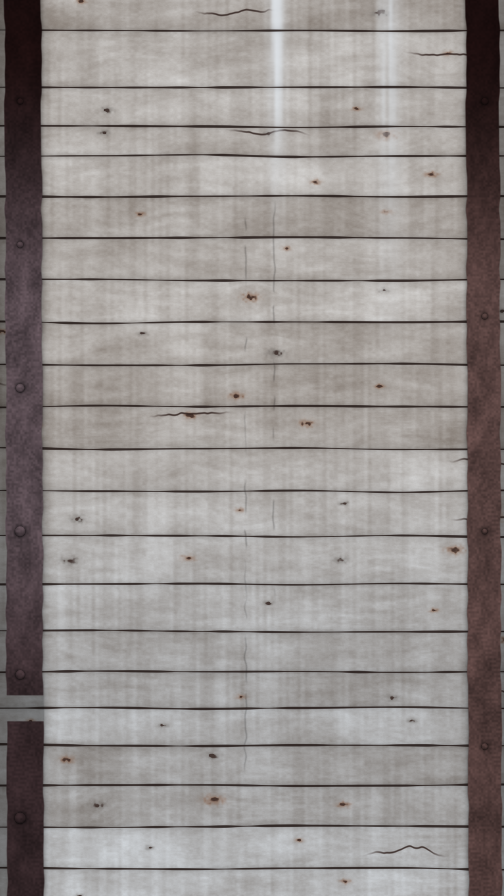
Write a Shadertoy shader that draws this texture.

```glsl
// Weathered horizontal planks held between two rusted iron rails.
// Seams follow a warped pitch; each plank has its own tone, grain, knots and
// cracks, with upright marks, paint runs and riveted rails on top.

// Lengths are in canvas heights, y measured downwards
const float FIRST_SEAM = 0.0315, SEAM_PITCH = 0.0469, SEAM_WIDTH = 0.0009;
const float KNOT_CELL = 0.15, KNOT_CHANCE = 0.68, CRACK_CHANCE = 0.16;
const float RIVET_PITCH = 0.16, RIVET_START = 0.113;
const vec2 LEFT_RAIL = vec2(0.005, 0.0456), RIGHT_RAIL = vec2(0.52, 0.557);
const vec2 RAIL_BREAK = vec2(0.776, 0.805);
const vec3 WOOD_DARK = vec3(0.53, 0.505, 0.485), WOOD_LIGHT = vec3(0.78, 0.785, 0.79);
const vec3 WARM = vec3(1.01, 0.99, 0.97), COOL = vec3(0.99, 1.0, 1.01);
const vec3 GAP = vec3(0.14, 0.1, 0.09), RUST = vec3(0.48, 0.31, 0.21);
const vec3 PAINT = vec3(0.87, 0.89, 0.91), IRON_DARK = vec3(0.1, 0.05, 0.05);
const vec3 IRON_GREY = vec3(0.33, 0.28, 0.3), IRON_RED = vec3(0.33, 0.25, 0.24);

float hash(vec2 p) { return fract(sin(dot(p, vec2(127.1, 311.7))) * 43758.5); }

float noise2(vec2 p) {
    vec2 i = floor(p), f = fract(p), e = vec2(1, 0);
    f = f * f * (3.0 - 2.0 * f);
    return mix(mix(hash(i), hash(i + e), f.x),
               mix(hash(i + e.yx), hash(i + 1.0), f.x), f.y);
}

float fbm(vec2 p) {
    float sum = 0.0, gain = 0.53;
    for (int k = 0; k < 4; k++) {
        sum += gain * noise2(p);
        p = p * 2.03 + 17.3;
        gain *= 0.5;
    }
    return sum;
}

float bump(float t) { return exp(-t * t); }

float band(float x, vec2 span, float aa) {
    return smoothstep(-aa, aa, x - span.x) * smoothstep(-aa, aa, span.y - x);
}

// Even pitch, pushed down near the wide planks
float seamHeight(float i) {
    return FIRST_SEAM + SEAM_PITCH * i + 0.023 * bump((i - 1.4) / 1.0)
         + 0.0169 * bump((i - 14.3) / 2.0);
}

vec3 planks(vec2 p, float aa) {
    // Plank bounds and seams
    float id = -2.0, top = -0.1, bottom = 1.2, seam = 0.0, shade = 0.0;
    for (float i = -1.0; i < 22.0; i++) {
        float s = seamHeight(i) + 0.0025 * (noise2(vec2(p.x * 9.0, i * 7.0)) - 0.5);
        float w = SEAM_WIDTH * (0.3 + 1.2 * noise2(vec2(p.x * 40.0, i * 3.0)));
        float d = abs(p.y - s);
        seam = max(seam, 1.0 - smoothstep(w - aa * 0.6, w + aa * 0.8, d));
        shade = max(shade, exp(-d / 0.0025));
        if (s <= p.y) { top = s; id = i; } else bottom = min(bottom, s);
    }

    // One possible knot per cell along the plank
    float along = p.x / KNOT_CELL + hash(vec2(id, 3));
    vec2 cell = vec2(floor(along), id);
    vec2 q = vec2((fract(along) - mix(0.35, 0.65, hash(cell))) * KNOT_CELL,
                  p.y - mix(top, bottom, 0.2 + 0.6 * hash(cell + 5.1)));
    float knot = step(hash(cell + 9.7), KNOT_CHANCE);
    float size = mix(0.0016, 0.0036, pow(hash(cell + 2.3), 2.0));
    float r = length(q * vec2(0.5, 1)) / size + 1.2 * (noise2(p * 350.0) - 0.5);

    // Short wavy grain, pores, blotches and upright saw marks
    float y = p.y - 0.6 * knot * q.y * exp(-dot(q, q) / 0.0004)
            + 0.02 * noise2(p * vec2(14, 25) + id);
    float tone = 0.56 + 0.32 * (hash(vec2(id, 8)) - 0.5)
        + 0.42 * (fbm(vec2(p.x * 26.0 + id * 13.0, y * 130.0)) - 0.5)
        + 0.3 * (fbm(p * vec2(230, 300)) - 0.5)
        + 0.75 * (fbm(p * vec2(11, 20) + id * 4.7) - 0.5)
        + 0.2 * (noise2(p * vec2(240, 9)) - 0.5)
        + 0.22 * (noise2(p * vec2(60, 5)) - 0.5);
    vec3 col = mix(WOOD_DARK, WOOD_LIGHT, tone) * mix(WARM, COOL, smoothstep(0.4, 0.8, p.y));

    // Stains, knots and tapering cracks
    vec3 stain = mix(WOOD_DARK * 0.8, RUST, step(0.45, hash(cell + 4.4)));
    col = mix(col, stain, 0.65 * knot * exp(-r * r * 0.5));
    col = mix(col, GAP * 1.5, 0.8 * knot * (1.0 - smoothstep(0.2, 1.0, r)));
    float wander = 0.016 * (fbm(vec2(p.x * 28.0, id * 5.0)) - 0.5);
    float taper = 1.0 - smoothstep(0.02, 0.05, abs(q.x));
    float crack = 1.0 - smoothstep(0.0, 0.0008 + aa, abs(q.y + wander));
    col = mix(col, GAP * 1.4, 0.85 * crack * taper * step(hash(cell + 6.6), CRACK_CHANCE));

    for (float k = 0.0; k < 2.0; k++) {
        // Faint upright mark
        float x = p.x - 0.274 - 0.032 * k - 0.003 * (noise2(vec2(p.y * 90.0, k)) - 0.5);
        float wear = smoothstep(0.3, 0.7, noise2(vec2(p.y * 60.0, k + 4.0)));
        wear *= band(p.y, vec2(0.23, 0.86 - 0.2 * k), 0.02);
        col *= 1.0 - 0.17 * wear * bump(x / (0.0007 + aa * 0.4));
        // White paint run fading downwards
        x = p.x - 0.31 - 0.124 * k - 0.003 * (noise2(vec2(p.y * 12.0, k)) - 0.5);
        float run = 1.0 - smoothstep(0.04, 0.33 + 0.15 * k, p.y);
        run *= (0.95 - 0.25 * k) * (0.45 + 0.65 * noise2(p * vec2(220, 9)));
        col = mix(col, PAINT, min(run * bump(x / (0.009 + 0.003 * k)), 1.0));
    }
    return mix(col * (1.0 - 0.16 * shade), GAP, 0.85 * seam);
}

// Rusted iron with a column of domed rivets
vec3 iron(vec2 p, vec3 body, float fade, float x, float pitch, float radius, float aa) {
    float light = smoothstep(0.04, 0.36, p.y) * (1.0 - fade * smoothstep(0.55, 0.85, p.y));
    vec3 col = mix(IRON_DARK, body, light)
             * (0.6 + 0.55 * fbm(p * vec2(70, 35)) + 0.25 * noise2(p * 420.0));
    float row = floor((p.y - RIVET_START) / pitch + 0.5);
    vec2 q = p - vec2(x, RIVET_START + row * pitch);
    float size = radius * (0.7 + 0.6 * hash(vec2(row, x))), d = length(q) - size;
    col *= 1.0 - 0.45 * exp(-abs(d) / 0.0015);
    return col * mix(1.0, 1.15 - 0.35 * q.y / size, 1.0 - smoothstep(-aa, aa, d));
}

void mainImage(out vec4 fragColor, in vec2 fragCoord) {
    float aa = 1.0 / iResolution.y;
    vec2 p = vec2(fragCoord.x / iResolution.x * 0.5625, 1.0 - fragCoord.y * aa);
    // Rails lean, with worn edges; the left one is broken low down
    float x = p.x - 0.003 * p.y - 0.002 * (noise2(vec2(p.y * 60.0, 2)) - 0.5);
    float left = band(x, LEFT_RAIL, aa) * (1.0 - band(p.y, RAIL_BREAK, aa));
    float gap = max(min(x - LEFT_RAIL.y, RIGHT_RAIL.x - x), 0.0);
    vec3 col = planks(p, aa) * (1.0 - 0.35 * exp(-gap / 0.003));
    col = mix(col, iron(p, IRON_GREY, 0.6, 0.0225, RIVET_PITCH, 0.005, aa), left);
    col = mix(col, iron(p, IRON_RED, 0.1, 0.541, RIVET_PITCH * 1.5, 0.004, aa),
              band(x, RIGHT_RAIL, aa));
    fragColor = vec4(clamp(col, 0.0, 1.0), 1);
}
```
